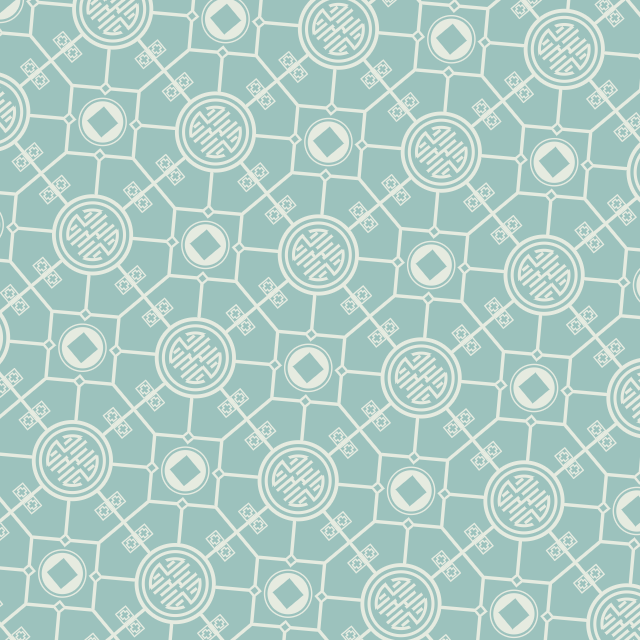
Reproduce this pattern procedurally as a WebGL 1 fragment shader.

```glsl
precision highp float;

uniform vec2 u_resolution;

#define PITCH 0.1771
#define TILT 0.0890
#define ORIGIN vec2(0.4974, 0.6016)
#define LINE 0.0150
#define FINE 0.0062
#define FRAME 0.297
#define MEDALLION 0.341
#define GROUND vec3(0.61, 0.76, 0.74)
#define CREAM vec3(0.90, 0.92, 0.88)

const float ROOT2 = 1.41421356;

float box(vec2 p, vec2 halfSize) {
  vec2 d = abs(p) - halfSize;
  return length(max(d, 0.0)) + min(max(d.x, d.y), 0.0);
}

float diamond(vec2 p, float tip) {
  return (abs(p.x) + abs(p.y) - tip) / ROOT2;
}

float ring(vec2 p, float radius, float halfWidth) {
  return abs(length(p) - radius) - halfWidth;
}

// Offset from the nearest site of a checkerboard lattice, in diagonal axes
vec2 diagonalCell(vec2 p) {
  vec2 w = vec2(p.x + p.y, p.y - p.x) * 0.5;
  return (fract(w + 0.5) - 0.5) * ROOT2;
}

// Folds into one octant: x runs along the nearest axis, y across it
vec2 octant(vec2 p) {
  p = abs(p);
  return vec2(max(p.x, p.y), min(p.x, p.y));
}

// Fretwork of staggered bars and hooks, with half-turn symmetry
float fretwork(vec2 p) {
  float w = 0.0135;
  float d = box(p, vec2(0.165, w));
  if (p.y < 0.0) p = -p;

  // Bars broken off centre
  d = min(d, box(p - vec2(-0.105, 0.053), vec2(0.095, w)));
  d = min(d, box(p - vec2(0.115, 0.053), vec2(0.090, w)));
  d = min(d, box(p - vec2(-0.035, 0.027), vec2(w, 0.030)));
  d = min(d, box(p - vec2(-0.120, 0.106), vec2(0.075, w)));
  d = min(d, box(p - vec2(0.095, 0.106), vec2(0.095, w)));

  // Rim arc, open beside the stem
  float arc = max(ring(p, 0.219, w), 0.106 - p.y);
  arc = max(arc, 0.027 - abs(p.x - 0.042));
  d = min(d, arc);

  // Stem and inner hooks
  d = min(d, box(p - vec2(0.0, 0.155), vec2(w, 0.058)));
  d = min(d, box(p - vec2(0.080, 0.156), vec2(0.040, w)));
  d = min(d, box(p - vec2(-0.085, 0.153), vec2(0.035, w)));
  return max(d, length(p) - 0.233);
}

// Paired squares, each holding an outlined cross
float pairedSquares(vec2 p) {
  p.y = abs(p.y) - 0.072;
  float square = abs(box(p, vec2(0.056))) - FINE;
  float crossShape = min(box(p, vec2(0.038, 0.018)),
                         box(p, vec2(0.018, 0.038)));
  return min(square, abs(crossShape) - FINE);
}

float medallion(vec2 p) {
  float d = min(ring(p, MEDALLION, 0.017), ring(p, 0.282, 0.0135));
  d = min(d, fretwork(p));

  // Diagonal spokes and their ornaments
  vec2 f = octant(p);
  d = min(d, max(f.y - LINE, MEDALLION - f.x));
  return min(d, pairedSquares(f - vec2(0.520, 0.0)));
}

float coin(vec2 p) {
  float d = max(length(p) - 0.182, -diamond(p, 0.137));
  d = min(d, ring(p, 0.208, FINE));

  // Square frame, straight links and corner diagonals
  vec2 f = octant(p);
  d = min(d, abs(f.x - FRAME) - LINE);
  float link = max(f.y - LINE, max(FRAME - f.x, f.x - 1.0 + MEDALLION));
  float corner = max((f.x - f.y) / ROOT2 - LINE, FRAME - f.x);
  d = min(d, min(link, corner));

  // Hollow knots at the middle of each frame side
  vec2 knot = f - vec2(FRAME, 0.0);
  return max(min(d, diamond(knot, 0.064)), -diamond(knot, 0.034));
}

void main() {
  vec2 p = (gl_FragCoord.xy / u_resolution.y - ORIGIN) / PITCH;
  float c = cos(TILT), s = sin(TILT);
  p = vec2(c * p.x - s * p.y, s * p.x + c * p.y);

  // Medallions and coins alternate on the lattice
  vec2 m = diagonalCell(p);
  vec2 k = diagonalCell(p - vec2(1.0, 0.0));
  k = vec2(k.x - k.y, k.x + k.y) / ROOT2;
  float d = min(medallion(m), coin(k));

  float pixel = 1.0 / (u_resolution.y * PITCH);
  float ink = clamp(0.5 - d / pixel, 0.0, 1.0);
  gl_FragColor = vec4(mix(GROUND, CREAM, ink), 1.0);
}
```
